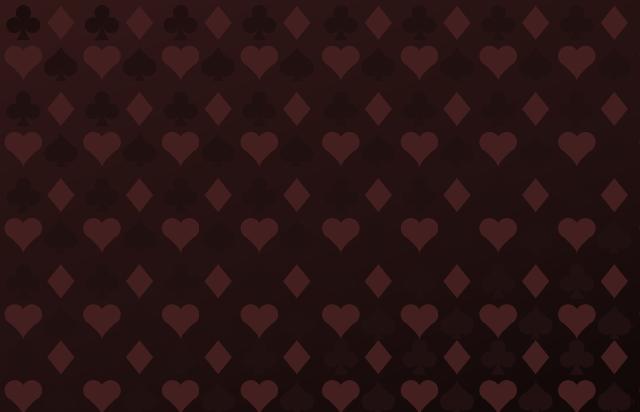
Reproduce this pattern procedurally as a Shadertoy shader.

```glsl
// Rows of playing card suits in muted reds over a dark maroon gradient.

// Two round lobes centred on y = 0 that taper to a point at y = -tip
float lobedLeaf(vec2 p, float halfWidth, float tip) {
    p.x = abs(p.x);
    float s = clamp((p.y + tip) / tip, 0.0, 1.0);
    float side = p.x - halfWidth * mix(s, smoothstep(0.0, 1.0, s), 0.75);
    float body = max(max(side * 0.8, p.y - 2.5), -p.y - tip);
    float lobe = length(p - vec2(0.46 * halfWidth, 0.0)) - 0.54 * halfWidth;
    return min(body, lobe);
}

// Foot that flares downwards to y = -21
float stem(vec2 p, float top, float baseHalf) {
    float s = clamp((top - p.y) / (top + 21.0), 0.0, 1.0);
    float side = abs(p.x) - mix(1.8, baseHalf, s * s);
    return max(side * 0.8, max(p.y - top, -21.0 - p.y));
}

float heart(vec2 p) {
    return lobedLeaf(p - vec2(0.0, 8.9), 22.5, 29.9);
}

float diamond(vec2 p) {
    return (abs(p.x) / 16.4 + abs(p.y) / 20.5 - 1.0) * 12.8;
}

float spade(vec2 p) {
    float leaf = lobedLeaf(vec2(p.x, -p.y - 4.5), 20.3, 25.5);
    return min(leaf, stem(p, -6.0, 6.5));
}

float club(vec2 p) {
    float top = length(p - vec2(0.0, 12.0)) - 9.2;
    float sides = length(vec2(abs(p.x) - 11.0, p.y + 3.0)) - 9.5;
    float core = length(p - vec2(0.0, 0.5)) - 5.0;
    return min(min(top, sides), min(core, stem(p, -2.0, 8.5)));
}

// Red level of the slanted background gradient
float groundLevel(float t) {
    float level = mix(0.2, 0.165, smoothstep(0.0, 0.3, t));
    level = mix(level, 0.135, clamp((t - 0.25) / 0.34, 0.0, 1.0));
    return mix(level, 0.07, smoothstep(0.55, 1.0, t));
}

void mainImage(out vec4 fragColor, in vec2 fragCoord) {
    // Canvas is 768 units wide, y runs down from the top
    float unitsPerPixel = 768.0 / iResolution.x;
    vec2 pos = vec2(fragCoord.x, iResolution.y - fragCoord.y) * unitsPerPixel;

    float slant = (pos.y + 0.37 * pos.x) / 778.0;
    float ground = groundLevel(slant);

    // Wider gap after every fourth column, tighter spacing in the last row
    vec2 grid = pos - vec2(3.0, 2.0);
    grid.x -= 3.4 * floor(pos.x / 380.0);
    grid.y += 12.3 * step(407.4, pos.y);
    vec2 cell = mod(grid, vec2(94.4, 103.4));

    // Each cell holds club and diamond above heart and spade
    bool right = cell.x > 47.6;
    bool lower = cell.y > 49.8;
    vec2 p = cell - vec2(right ? 70.0 : 25.0, lower ? 74.0 : 25.3);
    p.y = -p.y;

    float dist;
    if (lower) dist = right ? spade(p) : heart(p);
    else dist = right ? diamond(p) : club(p);

    // Red suits stay bright; black suits sink into the gradient
    float blackSuit = 0.131 - 0.025 * smoothstep(0.15, 0.0, slant);
    float suit = right != lower ? 0.262 : blackSuit;
    float cover = smoothstep(0.5, -0.5, dist / unitsPerPixel);

    float level = mix(ground, suit, cover);
    fragColor = vec4(level * vec3(1.0, 0.465, 0.465), 1.0);
}
```
